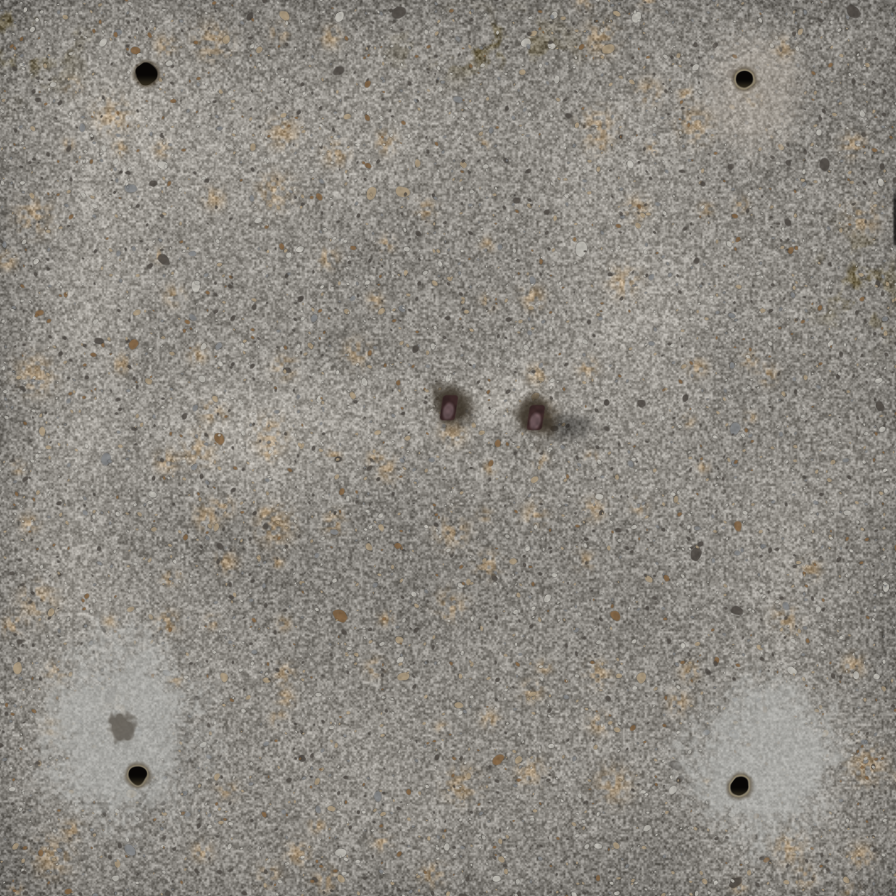
Reproduce this texture procedurally as a WebGL 2 fragment shader.

```glsl
#version 300 es
precision highp float;
// Weathered concrete slab with four drilled holes, pale patches, pebbles and two rusty bolts.
uniform vec2 u_resolution;
out vec4 fragColor;

float hash(vec2 p) {
  vec3 q = fract(vec3(p.xyx) * 0.1031);
  q += dot(q, q.yzx + 33.33);
  return fract((q.x + q.y) * q.z);
}

float noise(vec2 p) {
  vec2 i = floor(p), f = fract(p);
  f = f * f * (3.0 - 2.0 * f);
  return mix(mix(hash(i), hash(i + vec2(1, 0)), f.x),
             mix(hash(i + vec2(0, 1)), hash(i + vec2(1, 1)), f.x), f.y);
}

float fbm(vec2 p) {
  float sum = 0.0, amp = 0.5;
  for (int i = 0; i < 5; i++) {
    sum += amp * noise(p);
    p = mat2(1.6, 1.2, -1.2, 1.6) * p + 7.3;
    amp *= 0.5;
  }
  return sum;
}

// Soft elliptical falloff
float glow(vec2 p, vec2 center, vec2 radius) {
  vec2 q = (p - center) / radius;
  return exp(-dot(q, q));
}

// Filled shape with an edge of the given softness
float fill(float dist, float soft) { return 1.0 - smoothstep(-soft, soft, dist); }

// Worn ellipse: the rim is eaten away by coarse and fine noise
float wornPatch(vec2 p, vec2 center, vec2 radius, float soft) {
  float wear = (fbm(p * 24.0) - 0.5) * 0.9 + (noise(p * 210.0) - 0.5) * 0.5;
  return fill(length((p - center) / radius) - 1.0 + wear, soft);
}

vec3 stoneColor(float pick) {
  if (pick < 0.28) return vec3(0.76, 0.75, 0.72);
  if (pick < 0.50) return vec3(0.67, 0.60, 0.49);
  if (pick < 0.72) return vec3(0.30, 0.28, 0.26);
  if (pick < 0.88) return vec3(0.50, 0.51, 0.52);
  return vec3(0.50, 0.38, 0.25);
}

// One randomly turned pebble in some cells of a grid
vec3 pebbles(vec3 col, vec2 p, float cells, float density, float px) {
  vec2 id = floor(p * cells), seed = id + cells * 3.0;
  float size = mix(0.10, 0.25, pow(hash(seed + 11.0), 2.0));
  vec2 q = fract(p * cells) - mix(vec2(0.3), vec2(0.7), vec2(hash(seed + 23.0), hash(seed + 37.0)));
  float a = hash(seed + 51.0) * 6.283;
  q = mat2(cos(a), -sin(a), sin(a), cos(a)) * q * vec2(1.0, 1.4);
  float d = (length(q) - size + (noise(p * cells * 6.0) - 0.5) * 0.07) / cells;
  float shown = step(hash(seed), density);
  col *= 1.0 - 0.18 * shown * fill(d - 0.0008, 0.0012);
  vec3 stone = stoneColor(hash(seed + 71.0)) * (0.92 + 0.16 * noise(p * 300.0));
  return mix(col, stone, shown * fill(d, px) * 0.85);
}

// Faint ochre stains scattered over a grid
float stains(vec2 p, float cells, float density) {
  vec2 id = floor(p * cells);
  vec2 c = (id + 0.3 + 0.4 * vec2(hash(id + 5.0), hash(id + 19.0))) / cells;
  float r = mix(0.10, 0.22, hash(id + 43.0)) / cells;
  return step(hash(id + 91.0), density) * glow(p, c, vec2(r)) * smoothstep(0.2, 0.7, noise(p * 190.0));
}

// Drilled hole with a metal sleeve of the given strength
vec3 hole(vec3 col, vec2 p, vec2 center, float radius, float sleeve, float px) {
  vec2 q = p - center;
  float d = length(q) - radius + (noise(p * 130.0) - 0.5) * 0.003;
  col = mix(col, vec3(0.33, 0.29, 0.23), 0.65 * fill(d - 0.003, 0.003));
  col = mix(col, vec3(0.58, 0.54, 0.44), sleeve * fill(abs(d + 0.0005) - 0.0010, px));
  vec3 depth = mix(vec3(0.03, 0.025, 0.02), vec3(0.25, 0.22, 0.15), smoothstep(0.0, -radius, q.y) * 0.7);
  return mix(col, depth, fill(d + 0.0025 * sleeve, px));
}

// Rusty bolt stub in a damp, dark pit
vec3 bolt(vec3 col, vec2 p, vec2 center, float px) {
  vec2 q = p - center;
  float rough = (fbm(p * 70.0) - 0.5) * 0.9;
  float pit = fill(length((q - vec2(0.002, 0.002)) / vec2(0.020, 0.024)) - 1.0 + rough, 0.45);
  col = mix(col, vec3(0.21, 0.18, 0.14), pit * 0.85);
  q.x -= q.y * 0.15;
  float d = length(max(abs(q) - vec2(0.0045, 0.010), 0.0)) - 0.004;
  vec3 rust = mix(vec3(0.22, 0.15, 0.15), vec3(0.41, 0.33, 0.34), fill(length((q + vec2(0.0, 0.004)) / vec2(0.006, 0.009)) - 1.0, 0.3));
  return mix(col, rust * (0.85 + 0.3 * noise(p * 220.0)), fill(d, px));
}

void main() {
  vec2 p = gl_FragCoord.xy / u_resolution;
  float px = 1.0 / min(u_resolution.x, u_resolution.y);
  // Broad light and dark areas
  float tone = 0.535 + (fbm(p * 7.0) - 0.48) * 0.12;
  tone += 0.09 * glow(p, vec2(0.29, 0.51), vec2(0.11, 0.08)) + 0.06 * glow(p, vec2(0.10, 0.50), vec2(0.06, 0.32));
  tone += 0.05 * glow(p, vec2(0.25, 0.75), vec2(0.16, 0.15)) + 0.07 * glow(p, vec2(0.15, 0.88), vec2(0.06, 0.07));
  tone += 0.04 * glow(p, vec2(0.70, 0.70), vec2(0.17, 0.13)) + 0.05 * glow(p, vec2(0.87, 0.35), vec2(0.05, 0.16));
  tone += 0.10 * glow(p, vec2(0.56, 0.555), vec2(0.06, 0.025));
  tone -= 0.05 * glow(p, vec2(0.47, 0.34), vec2(0.25, 0.10)) + 0.05 * glow(p, vec2(0.36, 0.61), vec2(0.09, 0.03));
  vec2 rim = min(p, 1.0 - p);
  tone -= 0.07 * exp(-rim.y / 0.04) + 0.06 * exp(-rim.x / 0.04);
  vec3 col = tone * vec3(1.025, 1.0, 0.955);
  // Stains and moss
  float ochre = stains(p, 11.0, 0.45) + stains(p + 0.37, 17.0, 0.30);
  col = mix(col, vec3(0.72, 0.60, 0.44), min(ochre, 1.0) * 0.6);
  float moss = glow(p, vec2(0.03, 0.96), vec2(0.05)) + glow(p, vec2(0.54, 0.95), vec2(0.08, 0.03)) + glow(p, vec2(0.96, 0.68), vec2(0.04, 0.05));
  col = mix(col, vec3(0.36, 0.31, 0.17), moss * smoothstep(0.50, 0.68, fbm(p * 45.0)) * 0.7);
  // Sandy grain, then pebbles
  float grain = (noise(p * 340.0) - 0.5) * 0.25 + (noise(p * 530.0 + 9.0) - 0.5) * 0.18;
  col += grain;
  for (int i = 0; i < 4; i++) col = pebbles(col, p + float(i) * 0.137, 30.0 + 24.0 * float(i), 0.13 + 0.03 * float(i), px);
  // Pale mortar around the holes
  float mortar = max(wornPatch(p, vec2(0.138, 0.185), vec2(0.078, 0.105), 0.4), wornPatch(p, vec2(0.852, 0.145), vec2(0.076, 0.078), 0.35));
  col = mix(col, vec3(0.67, 0.67, 0.655) + grain * 0.35, mortar * 0.85);
  col = mix(col, vec3(0.69, 0.66, 0.62) + grain * 0.5, 0.6 * wornPatch(p, vec2(0.843, 0.895), vec2(0.048, 0.065), 0.5));
  col = mix(col, vec3(0.36, 0.34, 0.31), 0.8 * wornPatch(p, vec2(0.136, 0.186), vec2(0.013, 0.016), 0.25));
  // Holes, bolts and a chipped right edge
  col = hole(col, p, vec2(0.163, 0.917), 0.0120, 0.0, px);
  col = hole(col, p, vec2(0.831, 0.912), 0.0105, 0.8, px);
  col = hole(col, p, vec2(0.154, 0.135), 0.0115, 0.6, px);
  col = hole(col, p, vec2(0.826, 0.122), 0.0120, 0.8, px);
  col = mix(col, col * 0.55, 0.8 * wornPatch(p, vec2(0.635, 0.525), vec2(0.022, 0.014), 0.6));
  col = bolt(col, p, vec2(0.501, 0.545), px);
  col = bolt(col, p, vec2(0.598, 0.534), px);
  col *= 1.0 - 0.7 * fill(abs(p.y - 0.755) - 0.03, 0.01) * fill(0.997 - p.x, 0.002);
  fragColor = vec4(clamp(col, 0.0, 1.0), 1.0);
}
```
